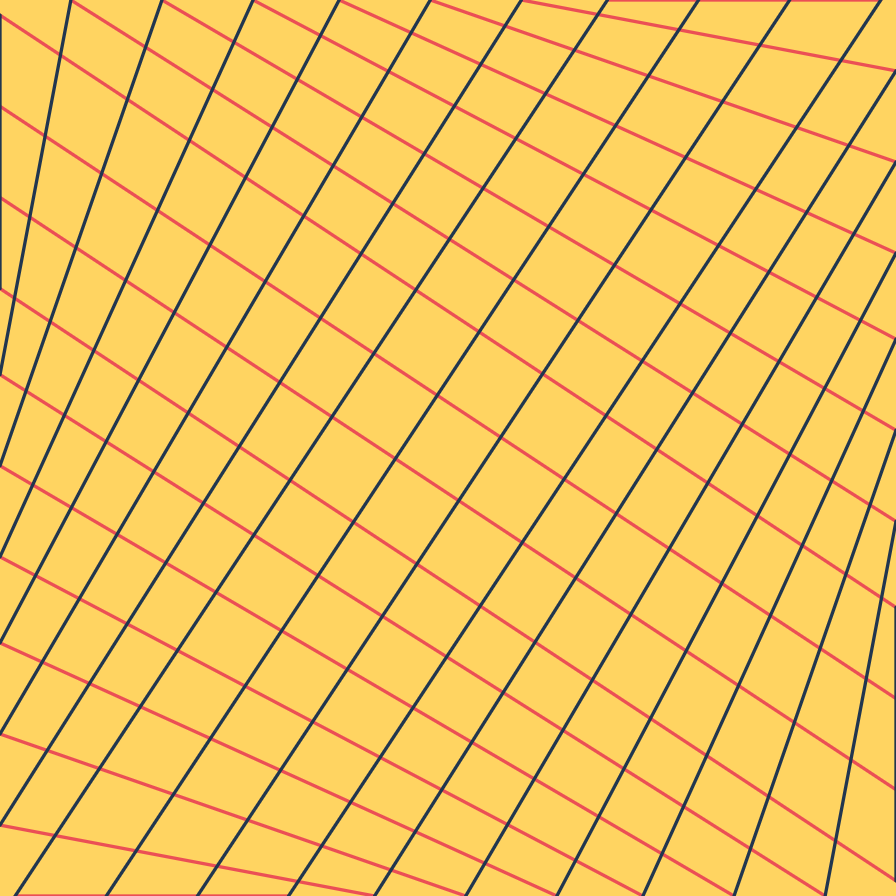
Give the GLSL for this pattern, as a Shadertoy shader.

```glsl
// String-art lattice: two families of straight threads stretched between pegs on a square frame.
#define GROUND vec3(1.0, 0.83, 0.38)
#define RED_THREAD vec3(0.92, 0.31, 0.335)
#define DARK_THREAD vec3(0.13, 0.21, 0.31)
#define THREAD_WIDTH 0.0037
#define GRID_UNITS 177.0
#define PEGS_PER_SIDE 10
#define FIRST_PEG 14.75
#define CHORD_SUM 35

// Peg n, counted clockwise from the top left; pegs snap to a fine grid.
vec2 framePeg(int n) {
    n = (n + 4 * PEGS_PER_SIDE) % (4 * PEGS_PER_SIDE);
    int side = n / PEGS_PER_SIDE;
    float k = float(n % PEGS_PER_SIDE);
    float spacing = GRID_UNITS / float(PEGS_PER_SIDE);
    float t = floor(FIRST_PEG + spacing * k) / GRID_UNITS;
    if (side == 0) return vec2(t, 1.0);
    if (side == 1) return vec2(1.0, 1.0 - t);
    if (side == 2) return vec2(1.0 - t, 0.0);
    return vec2(0.0, t);
}

float segmentDistance(vec2 p, vec2 a, vec2 b) {
    vec2 ab = b - a;
    float h = clamp(dot(p - a, ab) / dot(ab, ab), 0.0, 1.0);
    return length(p - a - ab * h);
}

// Coverage of one thread family; turn shifts its pegs around the frame.
float threads(vec2 p, int turn, float pixel) {
    float d = 1.0;
    for (int j = -1; j <= 16; j++) {
        vec2 a = framePeg(j + turn);
        vec2 b = framePeg(CHORD_SUM - j + turn);
        d = min(d, segmentDistance(p, a, b));
    }
    return clamp((0.5 * THREAD_WIDTH - d) / pixel + 0.5, 0.0, 1.0);
}

void mainImage(out vec4 fragColor, in vec2 fragCoord) {
    vec2 p = fragCoord / iResolution.xy;
    float pixel = 1.0 / min(iResolution.x, iResolution.y);

    // Red threads are the dark family turned by a quarter, lying beneath it.
    vec3 color = mix(GROUND, RED_THREAD, threads(p, PEGS_PER_SIDE, pixel));
    color = mix(color, DARK_THREAD, threads(p, 0, pixel));
    fragColor = vec4(color, 1.0);
}
```
